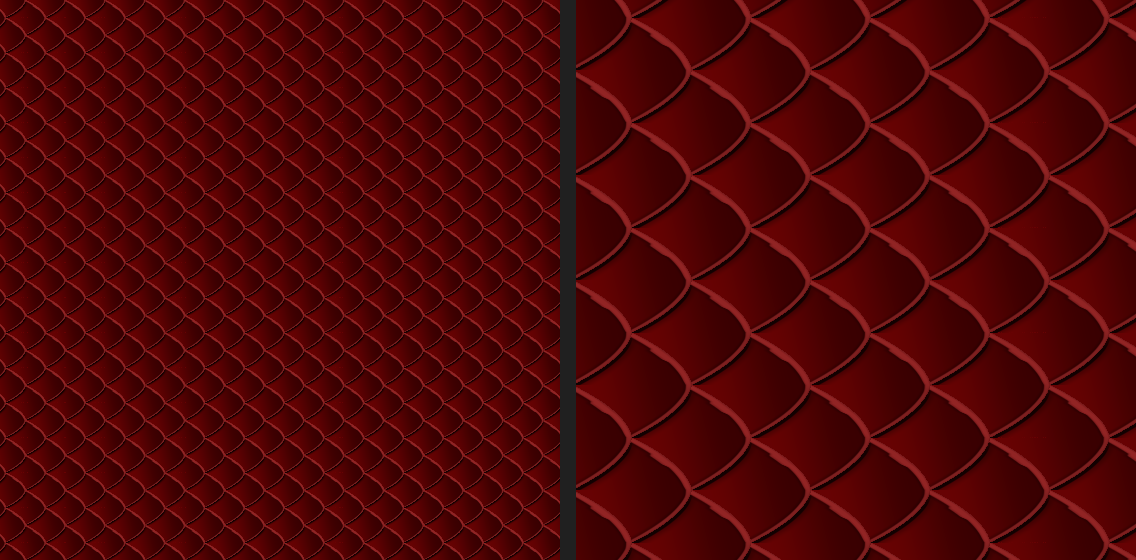
Left, the full canvas; right, a detail of the centre.
A WebGL 1 fragment shader for this pattern:

```glsl
precision highp float;
// Overlapping dark red scales pointing right, with bevelled rims and thin shadows.

uniform vec2 u_resolution;

const vec2  REPEATS      = vec2(14.07, 16.0); // scales across and down
const float TIP_X        = 0.047;             // first column of tips
const float CURVE        = 0.80;              // 0 = straight sides, 1 = round tip
const float UPPER_RIM    = 0.0036;
const float LOWER_RIM    = 0.0023;
const float NOTCH_SIZE   = 0.0013;
const float SHADOW_WIDTH = 0.0019;

const vec3 FILL_LIGHT = vec3(0.405, 0.008, 0.010);
const vec3 FILL_DARK  = vec3(0.225, 0.000, 0.003);
const vec3 RIM_LIGHT  = vec3(0.570, 0.140, 0.140);
const vec3 RIM_DARK   = vec3(0.440, 0.085, 0.090);
const vec3 SHADOW     = vec3(0.070, 0.004, 0.005);

// How far the side lies behind the tip, at height a (0 at tip, 1 at the end).
float sideCurve(float a) {
  return mix(a, a * a, CURVE);
}

// Converts a horizontal gap in half cells to a distance across the side.
float sideDistance(float gap, float a, vec2 halfCell) {
  float slope = mix(1.0, 2.0 * a, CURVE) * halfCell.x / halfCell.y;
  return gap * halfCell.x / sqrt(1.0 + slope * slope);
}

void main() {
  float canvasSize = min(u_resolution.x, u_resolution.y);
  float aa = 0.75 / canvasSize;
  vec2 halfCell = 0.5 / REPEATS;
  vec2 p = (gl_FragCoord.xy / canvasSize - vec2(TIP_X, 0.0)) / halfCell;

  // Two interleaved sets of tips: signed height and travel past the last side.
  float evenY = mod(p.y + 1.0, 2.0) - 1.0;
  float oddY = mod(p.y, 2.0) - 1.0;
  float evenPast = mod(p.x + sideCurve(abs(evenY)), 2.0);
  float oddPast = mod(p.x - 1.0 + sideCurve(abs(oddY)), 2.0);

  // The next side to the right belongs to this scale, the last one to its cover.
  bool isEven = evenPast > oddPast;
  float ownY = isEven ? evenY : oddY;
  float coverY = isEven ? oddY : evenY;
  float ahead = 2.0 - max(evenPast, oddPast);
  float past = min(evenPast, oddPast);
  float a = abs(ownY);
  float innerDist = sideDistance(ahead, a, halfCell);
  float outerDist = sideDistance(past, abs(coverY), halfCell);

  // Face: bright at the covered left, dark towards the upper right.
  float localX = -sideCurve(a) - ahead;
  float shade = smoothstep(-1.85, -0.2, localX + 0.22 * ownY);
  vec3 color = mix(FILL_LIGHT, FILL_DARK, shade);

  // Shadow below the lower side of the covering scale.
  float below = 1.0 - smoothstep(-0.35, 0.08, coverY);
  float shadowWidth = SHADOW_WIDTH * (0.4 + 0.6 * below);
  float shadowLine = 1.0 - smoothstep(shadowWidth - aa, shadowWidth + aa, outerDist);
  color *= 1.0 - 0.35 * below * (1.0 - smoothstep(0.0, 0.006, outerDist));
  color = mix(color, SHADOW, shadowLine * below);

  // Rim: wide above and at the tip, thin below, with a small notch on top.
  float upper = smoothstep(-0.15, 0.1, ownY);
  float notch = smoothstep(0.42, 0.50, ownY) * (1.0 - smoothstep(0.64, 0.70, ownY));
  float rimWidth = mix(LOWER_RIM, UPPER_RIM, upper) * (1.15 - 0.4 * a * a);
  rimWidth += NOTCH_SIZE * notch;
  float crease = 1.0 - smoothstep(rimWidth, rimWidth + 0.0025, innerDist);
  color *= 1.0 - 0.22 * crease;
  float rim = 1.0 - smoothstep(rimWidth - aa, rimWidth + aa, innerDist);
  float ridge = 1.0 - smoothstep(0.15, 0.6, abs(innerDist / rimWidth - 0.5));
  vec3 rimColor = mix(RIM_DARK, RIM_LIGHT, ridge) * mix(0.86, 1.0, upper);
  color = mix(color, rimColor, rim);

  gl_FragColor = vec4(color, 1.0);
}
```
